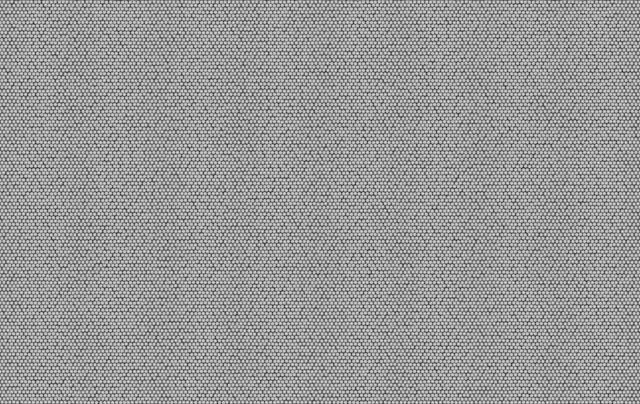
A WebGL 2 fragment shader for this pattern:

```glsl
#version 300 es
precision highp float;
// Fine grey domed discs packed in staggered rows over a dark ground.
// Each disc is nudged off its lattice point, opening dark gaps in places;
// a thin joint keeps neighbours apart, and subsamples smooth the edges.

uniform vec2 u_resolution;
out vec4 outColor;

const float COLUMNS = 162.0;      // discs across the canvas
const float ROW_STEP = 0.8660254; // row pitch in disc pitches
const float RADIUS = 0.475;       // disc radius in disc pitches
const float JOINT = 0.028;        // half width of the joint between discs
const float JITTER = 0.055;       // largest random nudge of one disc
const float DRIFT = 0.08;         // slow shift shared by nearby discs
const float DRIFT_SCALE = 0.22;   // frequency of the shared shift
const float TONE_SPREAD = 0.02;   // brightness range between discs
const float DOME = 0.27;          // darkening from disc centre to rim
const vec3 DISC_COLOR = vec3(0.83);
const vec3 GAP_COLOR = vec3(0.07);
const int SUBSAMPLES = 4;         // per axis
const float FILTER_WIDTH = 1.35;  // width of the smoothing in output samples

vec2 hash22(vec2 p) {
    vec3 q = fract(p.xyx * vec3(0.1031, 0.1030, 0.0973));
    q += dot(q, q.yzx + 33.33);
    return fract((q.xx + q.yz) * q.zy);
}

vec2 noise2(vec2 p) {
    vec2 cell = floor(p);
    vec2 f = fract(p);
    f = f * f * (3.0 - 2.0 * f);
    vec2 low = mix(hash22(cell), hash22(cell + vec2(1.0, 0.0)), f.x);
    vec2 high = mix(hash22(cell + vec2(0.0, 1.0)), hash22(cell + 1.0), f.x);
    return mix(low, high, f.y);
}

// Centre of the disc with the given column and row
vec2 discCenter(vec2 id) {
    vec2 center = vec2(id.x + 0.5 + 0.5 * mod(id.y, 2.0), (id.y + 0.5) * ROW_STEP);
    vec2 nudge = (hash22(id + 17.0) - 0.5) * 2.0 * JITTER;
    vec2 drift = (noise2(center * DRIFT_SCALE + 40.0) - 0.5) * DRIFT;
    return center + nudge + drift;
}

vec3 discField(vec2 p, float blur) {
    float row = floor(p.y / ROW_STEP);
    float nearest = 9.0;
    float second = 9.0;
    vec2 nearestId = vec2(0.0);

    // Two nearest discs among the neighbouring rows
    for (int j = -1; j <= 1; j++) {
        float y = row + float(j);
        float column = floor(p.x - 0.5 * mod(y, 2.0));
        for (int i = -1; i <= 1; i++) {
            vec2 id = vec2(column + float(i), y);
            float d = distance(p, discCenter(id));
            if (d < nearest) {
                second = nearest;
                nearest = d;
                nearestId = id;
            } else {
                second = min(second, d);
            }
        }
    }

    // Disc trimmed by the joint halfway to its neighbour
    float inside = min(RADIUS - nearest, 0.5 * (second - nearest) - JOINT);
    float cover = smoothstep(-blur, blur, inside);
    float rim = nearest / RADIUS;
    float tone = 1.0 + (hash22(nearestId + 91.0).x - 0.5) * TONE_SPREAD - DOME * rim * rim;
    return mix(GAP_COLOR, DISC_COLOR * tone, cover);
}

void main() {
    float pixel = COLUMNS / u_resolution.x;
    float blur = 0.5 * pixel * FILTER_WIDTH / float(SUBSAMPLES);
    vec3 sum = vec3(0.0);
    for (int j = 0; j < SUBSAMPLES; j++) {
        for (int i = 0; i < SUBSAMPLES; i++) {
            vec2 offset = ((vec2(i, j) + 0.5) / float(SUBSAMPLES) - 0.5) * FILTER_WIDTH;
            sum += discField((gl_FragCoord.xy + offset) * pixel, blur);
        }
    }
    outColor = vec4(sum / float(SUBSAMPLES * SUBSAMPLES), 1.0);
}
```
